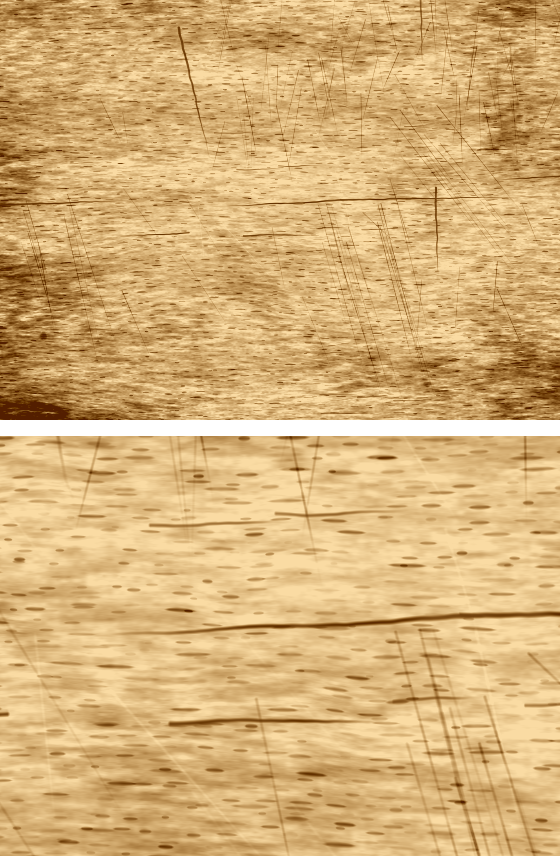
Top: the whole. Bottom: its middle third, enlarged.
This texture is drawn by a Shadertoy shader. Its source:

```glsl
float hash(vec2 p) {
    vec3 q = fract(p.xyx * 0.1031);
    q += dot(q, q.yzx + 33.33);
    return fract((q.x + q.y) * q.z);
}

float noise(vec2 p) {
    vec2 i = floor(p), f = fract(p);
    f = f * f * (3.0 - 2.0 * f);
    return mix(mix(hash(i), hash(i + vec2(1, 0)), f.x),
               mix(hash(i + vec2(0, 1)), hash(i + vec2(1, 1)), f.x), f.y);
}

float fbm(vec2 p) {
    float sum = 0.0, amp = 0.53;
    for (int i = 0; i < 4; i++) {
        sum += amp * noise(p);
        p = p * 2.03 + 17.3;
        amp *= 0.5;
    }
    return sum;
}

// Line from a to b that thins and fades towards b
float stroke(vec2 p, vec2 a, vec2 b, float width) {
    vec2 d = b - a;
    float h = clamp(dot(p - a, d) / dot(d, d), 0.0, 1.0);
    float soft = max(0.0015, 0.6 / iResolution.y);
    float w = width * (1.0 - 0.8 * h);
    float line = 1.0 - smoothstep(max(w - soft, 0.0), w + soft, length(p - a - d * h));
    return line * (1.0 - smoothstep(0.55, 1.0, h));
}

// Short pointed dashes, one per cell of staggered rows
float pores(vec2 p, vec2 cells, float seed) {
    vec2 g = p * cells + seed;
    g.x += 7.0 * hash(vec2(floor(g.y), seed));
    vec2 id = floor(g), f = fract(g) - 0.5;
    f.y += 0.5 * (hash(id + 3.7) - 0.5);
    float x = min(abs(f.x) / mix(0.12, 0.46, hash(id + 9.1)), 1.0);
    float body = 1.0 - smoothstep(0.0, 0.05 + 0.17 * (1.0 - x * x), abs(f.y));
    float depth = hash(id + 21.5);
    return body * (1.0 - smoothstep(0.6, 1.0, x)) * depth * depth * smoothstep(0.2, 0.4, depth);
}

float stain(vec2 p, vec2 centre, vec2 radius) {
    float d = length((p - centre) / radius) + 1.6 * (fbm(p * 45.0) - 0.5);
    return 1.0 - smoothstep(0.3, 1.1, d);
}

// Loose parallel scratches: starts spread over a box, directions vary by spread
float scratches(vec2 p, int count, vec2 corner, vec2 box, vec2 dir, float spread, float seed) {
    float sum = 0.0;
    for (int i = 0; i < count; i++) {
        vec2 k = vec2(float(i) + 0.5, seed);
        vec2 a = corner + box * vec2(hash(k), hash(k + 31.0));
        vec2 d = dir * mix(0.4, 1.0, hash(k + 57.0));
        d.x += spread * (hash(k + 83.0) - 0.5);
        sum += stroke(p, a, a + d, 0.0006) * mix(0.2, 0.8, hash(k + 11.0));
    }
    return min(sum, 1.0);
}

void mainImage(out vec4 fragColor, in vec2 fragCoord) {
    vec2 p = fragCoord / iResolution.y;
    p.x *= 1.3333 * iResolution.y / iResolution.x;

    // Gently bent grain and darkened borders
    vec2 grain = p + vec2(0.0, 0.035 * noise(p * vec2(2.2, 3.0)) + 0.005 * noise(p * 19.0));
    vec2 q = (p - vec2(0.72, 0.56)) / vec2(0.667, 0.5);
    float edge = dot(q, q);
    float tone = 0.075 + 0.11 * edge + 0.06 * edge * edge;

    // Broad bands, fine fibres, speckle and worn patches
    float fibre = fbm(grain * vec2(34.0, 190.0));
    float patches = fbm(p * vec2(5.0, 9.0) + 40.0);
    tone += (fbm(grain * vec2(1.6, 13.0) + 5.0) - 0.5) * (0.3 + 0.55 * edge);
    tone += (fibre - 0.5) * (0.5 + 0.4 * edge);
    tone += (noise(p * vec2(190.0, 330.0)) - 0.5) * (0.1 + 0.08 * edge);
    tone += smoothstep(0.5, 0.75, patches) * fibre * (0.2 + 0.35 * edge);
    tone += (fbm(p * vec2(30.0, 48.0)) - 0.5) * 0.25;

    // Arched growth ring
    float bend = max(0.5 - p.x, 0.0);
    float ring = p.y - 0.67 + 0.25 * bend * bend + 0.02 * (noise(p * 6.0) - 0.5);
    tone += 0.14 * exp(-abs(ring) * (ring > 0.0 ? 28.0 : 110.0));

    tone += 0.72 * pores(grain, vec2(26.0, 78.0), 3.0);
    tone += 0.55 * pores(grain, vec2(36.0, 100.0), 19.0);

    // Scratch groups: upper right, lower centre, right diagonal, left, scattered
    float wear = 0.4 + 0.8 * noise(p * 38.0);
    float marks = scratches(p, 64, vec2(0.52, 0.72), vec2(0.82, 0.33), vec2(0.0, -0.22), 0.10, 1.0);
    marks += scratches(p, 17, vec2(0.75, 0.38), vec2(0.20, 0.15), vec2(0.14, -0.50), 0.03, 2.0);
    marks += scratches(p, 8, vec2(0.92, 0.58), vec2(0.18, 0.18), vec2(0.27, -0.34), 0.04, 3.0);
    marks += scratches(p, 8, vec2(0.05, 0.42), vec2(0.13, 0.12), vec2(0.11, -0.40), 0.05, 4.0);
    marks += scratches(p, 18, vec2(0.1, 0.25), vec2(1.2, 0.6), vec2(0.05, -0.20), 0.16, 5.0);
    tone += 0.6 * marks * wear;
    tone -= 0.12 * scratches(p, 14, vec2(0.2, 0.3), vec2(1.1, 0.4), vec2(0.06, -0.2), 0.2, 6.0);

    // Long cracks along the grain, with small ones scattered around
    vec2 c = p + vec2(0.0, 0.008 * (fbm(p * vec2(14.0, 3.0)) - 0.5));
    float crack = stroke(c, vec2(-0.02, 0.512), vec2(0.32, 0.524), 0.0024);
    crack = max(crack, stroke(c, vec2(0.82, 0.524), vec2(0.50, 0.508), 0.0019));
    crack = max(crack, stroke(c, vec2(0.81, 0.524), vec2(1.28, 0.532), 0.0019));
    crack = max(crack, stroke(c, vec2(0.45, 0.446), vec2(0.28, 0.438), 0.0014));
    crack = max(crack, stroke(c, vec2(0.58, 0.440), vec2(0.76, 0.442), 0.0016));
    crack = max(crack, stroke(c, vec2(1.35, 0.582), vec2(1.17, 0.572), 0.0018));
    for (int i = 0; i < 16; i++) {
        vec2 k = vec2(float(i), 7.0);
        vec2 a = vec2(1.33 * hash(k), hash(k + 13.0));
        crack = max(crack, 0.6 * stroke(c, a, a + vec2(mix(0.04, 0.12, hash(k + 29.0)), 0.003), 0.001));
    }

    // Deep steep gouges
    vec2 s = p + vec2(0.003 * (noise(p * 60.0) - 0.5), 0.0);
    crack = max(crack, 0.9 * stroke(s, vec2(0.425, 0.934), vec2(0.505, 0.60), 0.0028));
    crack = max(crack, 0.9 * stroke(s, vec2(1.037, 0.553), vec2(1.043, 0.33), 0.0025));
    crack = max(crack, 0.8 * stroke(s, vec2(1.001, 1.01), vec2(1.006, 0.84), 0.0022));
    tone = mix(tone, max(tone, 1.2), crack * (0.6 + 0.35 * wear));

    // Stains
    tone += 0.45 * stain(p, vec2(1.22, 0.68), vec2(0.07, 0.08)) * (0.4 + fibre);
    tone += 0.30 * stain(p, vec2(0.90, 0.15), vec2(0.035, 0.04));
    tone += 0.60 * stain(p, vec2(1.02, 0.085), vec2(0.013, 0.008));
    tone += 0.50 * stain(p, vec2(0.10, 0.20), vec2(0.011, 0.009));

    // Pale wood to umber, warmer in the middle tones
    tone = clamp(tone, -0.06, 1.25);
    vec3 wood = mix(vec3(0.95, 0.825, 0.605), vec3(0.45, 0.26, 0.05), tone);
    wood -= vec3(0.0, 0.07, 0.16) * max(tone * (1.0 - tone), 0.0);
    fragColor = vec4(clamp(wood, 0.0, 1.0), 1.0);
}
```
